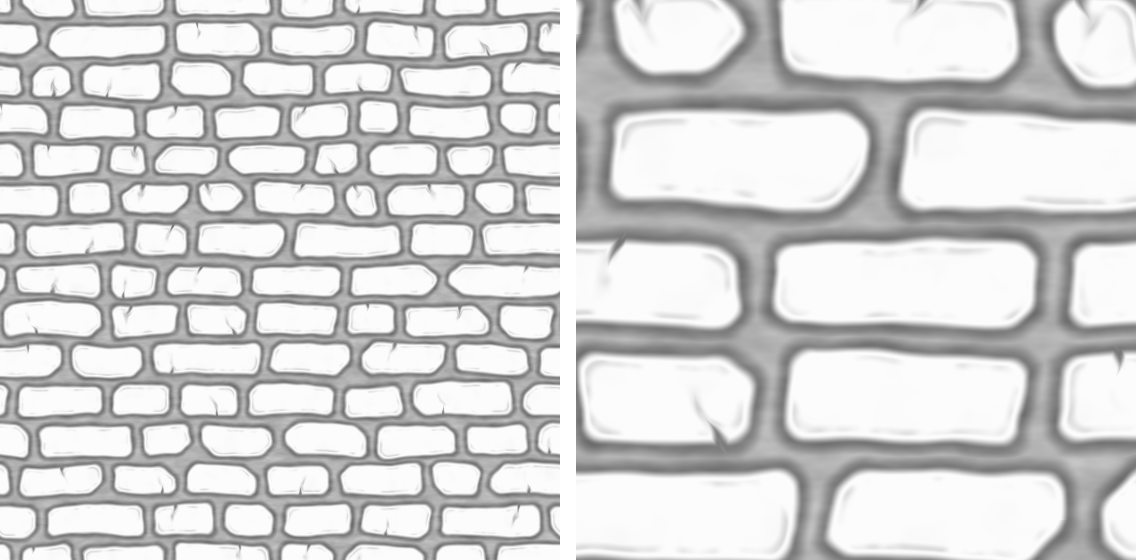
Left, the full canvas; right, a detail of the centre.
This texture map is drawn by a WebGL 2 fragment shader. Its source:

```glsl
#version 300 es
precision highp float;

uniform vec2 u_resolution;
out vec4 fragColor;

const float ROWS = 14.0;
const float WHITE = 0.99;
const float OUTLINE = 0.48;
const float MORTAR = 0.70;

vec2 hash2(vec2 p) {
  vec3 q = fract(p.xyx * vec3(0.1031, 0.1030, 0.0973));
  q += dot(q, q.yzx + 33.33);
  return fract((q.xx + q.yz) * q.zy);
}

float cornerSlope(vec2 cell, vec2 offset, vec2 period) {
  vec2 gradient = hash2(mod(cell, period) + 17.0) * 2.0 - 1.0;
  return dot(gradient, offset);
}

// Tiling gradient noise, roughly -0.7 to 0.7
float gradientNoise(vec2 p, vec2 period) {
  vec2 i = floor(p), f = fract(p);
  vec2 w = f * f * f * (f * (f * 6.0 - 15.0) + 10.0);
  vec2 e = vec2(1.0, 0.0);
  float low = mix(cornerSlope(i, f, period), cornerSlope(i + e, f - e, period), w.x);
  float high = mix(cornerSlope(i + e.yx, f - e.yx, period), cornerSlope(i + 1.0, f - 1.0, period), w.x);
  return mix(low, high, w.y);
}

float layeredNoise(vec2 p, vec2 period) {
  return gradientNoise(p, period) + 0.5 * gradientNoise(p * 2.0, period * 2.0)
       + 0.25 * gradientNoise(p * 4.0, period * 4.0);
}

float smoothMax(float a, float b, float k) {
  float h = max(k - abs(a - b), 0.0) / k;
  return max(a, b) + h * h * k * 0.25;
}

float jointPosition(float column, float row, float count) {
  return column + 0.52 * (hash2(vec2(mod(column, count), row + 40.0)).x - 0.5);
}

// Slanted block with unevenly cut corners
float blockDistance(vec2 q, vec2 halfSize, vec2 id) {
  vec2 sideLean = (hash2(id + 61.0) - 0.5) * 0.32;
  vec2 bedLean = (hash2(id + 83.0) - 0.5) * 0.08;
  float sides = max(q.x + sideLean.x * q.y, -q.x + sideLean.y * q.y) - halfSize.x;
  float beds = max(q.y + bedLean.x * q.x, -q.y + bedLean.y * q.x) - halfSize.y;
  float chance = hash2(id + 7.0 * step(0.0, q) + vec2(101.0, 131.0)).x;
  float cut = dot(abs(q) - halfSize, vec2(0.67, 0.74)) + 0.03 + 0.2 * pow(chance, 4.0);
  return smoothMax(smoothMax(sides, beds, 0.15), cut, 0.08);
}

// Wedge driven in from the upper or lower bed; x is the notch, y the crack
vec2 chipWear(vec2 q, vec2 halfSize, vec2 id, float wobble) {
  vec2 place = hash2(id + 151.0), kind = hash2(id + 173.0);
  float depth = halfSize.y - q.y * (kind.y > 0.4 ? 1.0 : -1.0);
  float across = q.x - (place.x - 0.5) * 1.5 * halfSize.x + (place.y - 0.35) * depth + 0.12 * wobble;
  float notch = 0.06 - 0.4 * depth - abs(across);
  float crack = (1.0 - smoothstep(0.0, 0.09, abs(across))) * (1.0 - smoothstep(0.1, 0.55, depth));
  float present = step(kind.x, 0.42);
  return vec2(mix(-1.0, notch, present), crack * present);
}

// Nearest block: x is the signed distance, y the crack strength
vec2 wallSample(vec2 p, float wobble) {
  vec2 nearest = vec2(10.0, 0.0);
  float middleRow = floor(p.y + 0.5);
  for (int j = -1; j <= 1; j++) {
    float line = middleRow + float(j);
    float row = mod(line, ROWS);
    vec2 rowRandom = hash2(vec2(row, 211.0));
    float count = 6.0 + floor(rowRandom.x * 2.6);
    float pitch = ROWS / count;
    float shift = 0.5 * mod(row, 2.0) + 0.4 * rowRandom.y;
    float u = p.x / pitch - shift;
    for (int k = -1; k <= 1; k++) {
      float column = floor(u) + float(k);
      float left = jointPosition(column, row, count);
      float right = jointPosition(column + 1.0, row, count);
      vec2 id = vec2(mod(column, count), row);
      vec2 vary = hash2(id + 233.0);
      vec2 q = vec2((u - 0.5 * (left + right)) * pitch, p.y - line - 0.05 * (vary.x - 0.5));
      vec2 halfSize = vec2(0.5 * (right - left) * pitch - 0.17, 0.375 - 0.04 * vary.y);
      float d = blockDistance(q, halfSize, id);
      vec2 wear = chipWear(q, halfSize, id, wobble);
      d = max(d, wear.x);
      if (d < nearest.x) nearest = vec2(d, wear.y);
    }
  }
  return nearest;
}

float wallTone(float d, float crack, float grain, float smudge, float pixel) {
  // Pale face with faint worn rims and cracks
  float rim = smoothstep(-0.12, -0.06, d) * (1.0 - smoothstep(-0.06, -0.03, d));
  float face = WHITE - 0.12 * rim * smoothstep(-0.1, 0.4, smudge);
  face -= 0.22 * crack * smoothstep(-0.35, 0.3, smudge) + 0.025 * max(smudge, 0.0);
  // Dark contour fading into lighter mortar
  float mortar = mix(OUTLINE, MORTAR, smoothstep(0.045, 0.17, d)) + 0.11 * grain;
  return mix(face, mortar, smoothstep(-0.025 - 0.3 * pixel, 0.05 + 0.3 * pixel, d));
}

void main() {
  vec2 p = gl_FragCoord.xy / u_resolution * ROWS;
  float pixel = ROWS / u_resolution.y;
  float wobble = gradientNoise(p * 3.0, vec2(ROWS * 3.0));
  float smudge = layeredNoise(p * 2.0 + 5.0, vec2(ROWS * 2.0));
  float grain = layeredNoise(p * vec2(2.0, 5.0), ROWS * vec2(2.0, 5.0));

  // Sagging courses and uneven block edges
  vec2 bent = p + vec2(0.0, 0.2 * gradientNoise(p * 0.5, vec2(ROWS * 0.5)));
  bent += 0.05 * vec2(wobble, gradientNoise(p * 2.0 + 9.0, vec2(ROWS * 2.0)));

  vec2 wall = wallSample(bent, wobble);
  fragColor = vec4(vec3(wallTone(wall.x, wall.y, grain, smudge, pixel)), 1.0);
}
```
